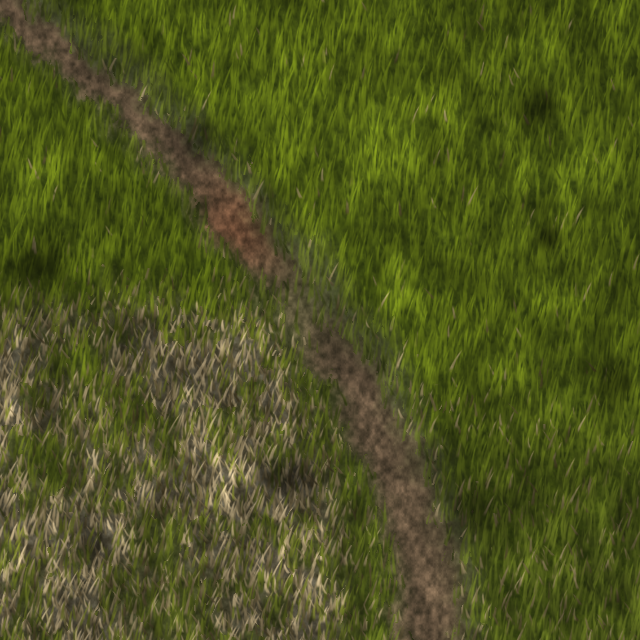
Reproduce this texture procedurally as a WebGL 1 fragment shader.

```glsl
precision highp float;
// A worn dirt trail curving down through a grassy slope, with straw at lower left.
// Layers of tapered, bent blades are scattered on jittered grids over noisy soil;
// masks for trail and straw choose where blades grow and how they are coloured.

uniform vec2 u_resolution;

#define LAYERS 15
#define BLADE_CELL vec2(0.019, 0.056)
#define BLADE_WIDTH 0.0025
#define BLADE_SOFTNESS 0.0016
#define BLADE_OPACITY 0.76
#define TRAIL_WIDTH 0.037
#define STRAW_TOP 0.535
#define STRAW_AMOUNT 0.72
#define GRASS_DARK vec3(0.15, 0.19, 0.05)
#define GRASS_LIGHT vec3(0.45, 0.52, 0.10)
#define STRAW_LIGHT vec3(0.86, 0.77, 0.60)

vec3 hash3(vec2 p) {
    vec3 q = fract(p.xyx * vec3(0.1031, 0.1030, 0.0973));
    q += dot(q, q.yxz + 33.33);
    return fract((q.xxy + q.yzz) * q.zyx);
}

float noise(vec2 p) {
    vec2 i = floor(p), f = fract(p), e = vec2(1.0, 0.0);
    f = f * f * (3.0 - 2.0 * f);
    return mix(mix(hash3(i).x, hash3(i + e.xy).x, f.x),
               mix(hash3(i + e.yx).x, hash3(i + e.xx).x, f.x), f.y);
}

float fbm(vec2 p) {
    return 0.55 * noise(p) + 0.30 * noise(p * 2.1 + 17.0) + 0.15 * noise(p * 4.3 + 41.0);
}

// Signed distance across the trail centre line: negative on the left.
float trailSide(vec2 p) {
    float t = 1.0 - p.y, slope = 1.3 - 1.24 * t;
    return (p.x + 0.005 - 1.3 * t + 0.62 * t * t) / sqrt(1.0 + slope * slope);
}

float spot(vec2 p, float x, float y, float radius) {
    vec2 d = (p - vec2(x, y)) / radius;
    return exp(-dot(d, d));
}

// Coverage of a blade rooted at zero; h runs from root to tip.
float blade(vec2 d, float h, float lean, float bend, float width) {
    float w = width * (1.0 - 0.7 * clamp(h, 0.0, 1.0));
    float x = abs(d.x - lean * h - bend * h * h);
    return (1.0 - smoothstep(w - BLADE_SOFTNESS, w + BLADE_SOFTNESS, x))
         * smoothstep(0.0, 0.25, h) * (1.0 - smoothstep(0.7, 1.0, h));
}

void main() {
    vec2 p = gl_FragCoord.xy / u_resolution;
    float broad = fbm(p * 11.0 + 3.0);
    float patches = fbm(p * 23.0 + 60.0);
    float tufts = fbm(p * vec2(34.0, 19.0) + 9.0);
    float grain = fbm(p * vec2(115.0, 90.0));

    // Region masks
    float side = trailSide(p) + 0.045 * (patches - 0.5) + 0.02 * (grain - 0.5);
    float halfWidth = TRAIL_WIDTH * mix(1.4, 0.6, p.y);
    float trail = 1.0 - smoothstep(halfWidth * 0.2, halfWidth * 1.7, abs(side));
    trail *= 1.0 - 0.55 * spot(p, 0.475, 0.53, 0.07);
    float shoulder = 1.0 - smoothstep(halfWidth * 0.8, halfWidth + 0.06, abs(side - 0.012));
    float margin = mix(0.125, 0.045, clamp(p.y * 2.0, 0.0, 1.0));
    float straw = 1.0 - smoothstep(-0.06, 0.05, p.y - STRAW_TOP + 0.12 * (patches - 0.5));
    straw *= 1.0 - smoothstep(-0.05, 0.04, side + margin);
    straw *= mix(0.45, 1.0, smoothstep(0.3, 0.58, patches));
    straw *= 1.0 - 0.7 * min(1.0, spot(p, 0.12, 0.44, 0.05) + spot(p, 0.08, 0.27, 0.05)
                                + spot(p, 0.27, 0.05, 0.07) + spot(p, 0.19, 0.35, 0.04));
    float low = 1.0 - smoothstep(0.1, 0.5, p.y);
    float rough = low * (1.0 - straw) * smoothstep(0.03, 0.09, abs(side));
    float dryChance = STRAW_AMOUNT * straw + 0.15 * rough + 0.2 * shoulder * (1.0 - p.y)
                    + 0.3 * spot(p, 0.68, 0.37, 0.04) + 0.02;

    // Soil and shaded undergrowth
    vec3 soil = mix(vec3(0.21, 0.18, 0.13), vec3(0.49, 0.40, 0.31), grain);
    soil = mix(soil, vec3(0.45, 0.29, 0.20) * (0.6 + 0.7 * grain), 0.65 * spot(p, 0.37, 0.64, 0.08));
    vec3 under = mix(vec3(0.14, 0.18, 0.05), vec3(0.28, 0.33, 0.08), grain);
    under = mix(under, vec3(0.19, 0.17, 0.11) + 0.2 * grain, straw);
    under = mix(under, vec3(0.20, 0.21, 0.12) + 0.13 * grain, 0.8 * shoulder);
    vec3 color = mix(under, soil, trail);

    // Overlapping blades, each cell also testing its neighbours and the row below
    for (int layer = 0; layer < LAYERS; layer++) {
        float fl = float(layer);
        vec2 g = p / BLADE_CELL + fl * vec2(7.37, 3.61);
        for (int k = 0; k < 6; k++) {
            float fk = float(k);
            vec2 id = floor(g) + vec2(mod(fk, 3.0) - 1.0, -floor(fk / 3.0));
            vec3 r = hash3(id + fl * 19.0 + 100.0);
            vec3 s = hash3(id + fl * 19.0 + 357.3);
            vec2 d = (g - id - r.xy) * BLADE_CELL;
            float dry = step(r.z, dryChance);
            float h = d.y / (BLADE_CELL.y * mix(0.45 + 0.55 * s.x, 0.35 + 0.35 * s.z, max(dry, straw * 0.6)));
            float lean = mix(0.022 * (s.z - 0.4), 0.032 * (s.z - 0.5), dry);
            float a = blade(d, h, lean, (s.x - 0.45) * 0.015, BLADE_WIDTH * (0.75 + 0.5 * r.x));
            float light = clamp(s.x * 0.65 + h * 0.32 + 0.5 * (tufts - 0.5), 0.0, 1.0);
            vec3 green = mix(GRASS_DARK, GRASS_LIGHT, light);
            green = mix(green, vec3(0.26, 0.28, 0.13) * (0.55 + light), 0.7 * max(shoulder, 0.6 * rough));
            green = mix(green, vec3(0.40, 0.40, 0.17) * (0.4 + light), 0.6 * straw);
            vec3 tan = mix(vec3(0.21, 0.18, 0.10), STRAW_LIGHT, light * mix(0.7, 1.0, straw));
            a *= step(0.9 * trail + 0.25 * shoulder, s.y);
            color = mix(color, mix(green, tan, dry), a * BLADE_OPACITY);
        }
    }

    // Broad light, hollows and tufts
    float hollows = spot(p, 0.86, 0.63, 0.02) + spot(p, 0.96, 0.40, 0.035) + spot(p, 0.74, 0.20, 0.035)
                  + spot(p, 0.84, 0.83, 0.035) + spot(p, 0.06, 0.59, 0.04) + spot(p, 0.19, 0.48, 0.035)
                  + spot(p, 0.45, 0.25, 0.04) + spot(p, 0.14, 0.15, 0.03) + spot(p, 0.30, 0.78, 0.035);
    float glow = spot(p, 0.45, 0.82, 0.2) + spot(p, 0.63, 0.53, 0.09) + spot(p, 0.08, 0.75, 0.09)
               + spot(p, 0.34, 0.27, 0.06) + spot(p, 0.88, 0.72, 0.07);
    color *= (0.91 + 0.18 * grain) * (0.78 + 0.44 * tufts) * (0.84 + 0.32 * broad);
    color *= (1.0 - 0.38 * min(hollows, 1.0)) * (1.0 + 0.11 * glow) * (1.0 - 0.08 * rough);
    gl_FragColor = vec4(clamp(color * 1.02, 0.0, 1.0), 1.0);
}
```
